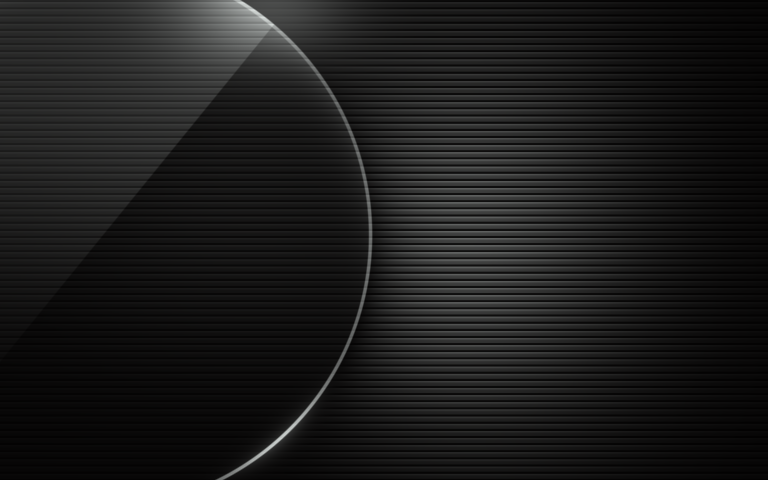
This background is drawn by a WebGL 1 fragment shader. Its source:

```glsl
precision highp float;
// Dark ribbed metal wall behind a large glossy glass disc with a glowing rim.
uniform vec2 u_resolution;

const float RIB_COUNT = 67.2;
const vec2 DISC_CENTER = vec2(0.202, 0.510);
const float DISC_RADIUS = 0.574;
const vec3 STEEL = vec3(0.97, 1.0, 0.99);

// Soft elliptical light, 1 at its center.
float glow(vec2 p, vec2 center, vec2 size) {
  vec2 d = (p - center) / size;
  return exp(-dot(d, d));
}

// Antialiased coverage of the side where d is negative.
float inside(float d, float pixel) {
  return smoothstep(pixel, -pixel, d);
}

// Rib profile: dark groove, shaded face, bright upper lip.
float ribs(float y, float pixel) {
  float t = fract(y * RIB_COUNT + 0.07);
  float blur = min(pixel * RIB_COUNT * 0.6, 0.2);
  float face = smoothstep(0.24 - blur, 0.24 + blur, t)
             * smoothstep(1.0, 1.0 - blur, t);
  float lip = smoothstep(0.68 - blur, 0.76 + blur, t)
            * smoothstep(1.0, 1.0 - blur, t);
  return face * mix(0.75, 1.0, t) + 0.5 * lip;
}

// Wall light: a broad pool beside the disc, fading to the far edge.
float wallLight(vec2 p) {
  float pool = 0.13 * glow(p, vec2(0.92, 0.50), vec2(0.30, 0.36));
  float spread = 0.105 * glow(p, vec2(1.04, 0.52), vec2(0.39, 0.55));
  return 0.012 + pool + spread;
}

// Shadow the disc casts on the wall, deeper toward the bottom.
float castShadow(float d, float y) {
  float depth = mix(0.85, 0.35, smoothstep(0.15, 0.9, y));
  return 1.0 - depth * exp(-max(d, 0.0) / 0.045);
}

// Diagonal sheen over the upper left of the disc.
float sheen(vec2 p, float pixel) {
  vec2 normal = normalize(vec2(0.698, -0.567));
  float d = dot(p - vec2(0.0, 0.246), normal);
  float strength = 0.105 * smoothstep(0.18, 0.85, p.y);
  return inside(d, pixel) * (strength + 0.012);
}

void main() {
  float pixel = 1.0 / u_resolution.y;
  vec2 p = gl_FragCoord.xy * pixel;
  float d = length(p - DISC_CENTER) - DISC_RADIUS;
  float disc = inside(d, pixel);
  float rib = ribs(p.y, pixel);

  // Ribbed wall outside the disc
  float wall = wallLight(p) * castShadow(d, p.y) * (0.24 + 0.92 * rib);

  // Smoky glass with faint ribs and an inner halo
  float body = 0.018 + 0.055 * glow(p, vec2(0.52, 0.57), vec2(0.42, 0.34));
  float halo = exp(min(d, 0.0) / 0.035) * smoothstep(0.15, 0.9, p.y);
  float glass = body * (0.45 + 0.75 * rib);
  glass += sheen(p, pixel) * (0.86 + 0.22 * rib);
  glass += 0.13 * halo * (0.7 + 0.4 * rib);

  // Thin bright rim, strongest at the lower flare
  float lowerFlare = glow(p, vec2(0.585, 0.085), vec2(0.12));
  float rimLine = inside(abs(d + 0.004) - 0.0035, pixel);
  float rimLight = mix(0.33, 0.17, smoothstep(0.4, 0.95, p.y));
  float rim = rimLine * (rimLight + 0.28 * lowerFlare);
  rim += 0.20 * lowerFlare * exp(-abs(d) / 0.016);

  // Broad flare where the sheen meets the rim
  float upperFlare = 0.27 * glow(p, vec2(0.56, 0.985), vec2(0.16, 0.10));
  upperFlare += 0.10 * glow(p, vec2(0.53, 0.98), vec2(0.25, 0.18));
  upperFlare *= mix(0.72, 1.0, disc);

  float light = mix(wall, glass, disc) + rim + upperFlare;
  gl_FragColor = vec4(STEEL * light + vec3(0.008, 0.004, 0.004), 1.0);
}
```
